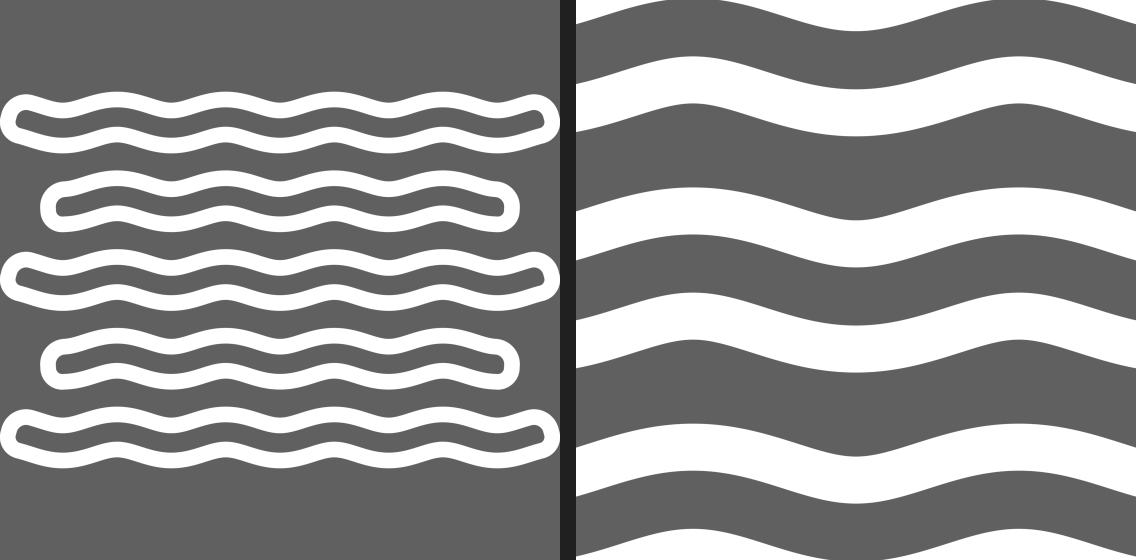
Left: the whole. Right: its middle third, enlarged.
Reproduce this pattern procedurally as a Shadertoy shader.

```glsl
// Five outlined wavy bands on grey, alternating long and short rows.
// Each outline is a constant offset from a cosine centreline, found by
// fixed-point search for the nearest point; the ends are rounded caps.

const float WAVE_AMP = 0.0098;
const float WAVE_FREQ = 6.28319 / 0.194;

float wave(float x) { return -WAVE_AMP * cos(WAVE_FREQ * x); }
float waveSlope(float x) { return WAVE_AMP * WAVE_FREQ * sin(WAVE_FREQ * x); }

// Signed distance to a band around the wave, ending at x = +-halfLength
float bandDistance(vec2 p, float halfLength, float halfHeight) {
    p.x = abs(p.x);

    // Nearest point on the centreline
    float t = min(p.x, halfLength);
    for (int i = 0; i < 8; i++) {
        t = min(p.x + (p.y - wave(t)) * waveSlope(t), halfLength);
    }

    // Offset along and across the wave; only the cap has an along part
    vec2 tangent = normalize(vec2(1.0, waveSlope(t)));
    vec2 offset = p - vec2(t, wave(t));
    float along = max(dot(offset, tangent), 0.0);
    float across = dot(offset, vec2(-tangent.y, tangent.x));

    // The lower corner of the cap is a little squarer than the upper one
    float radius = across < 0.0 ? halfHeight * 0.8 : halfHeight;
    vec2 corner = vec2(along, abs(across)) - (halfHeight - radius);
    return length(max(corner, 0.0)) + min(max(corner.x, corner.y), 0.0) - radius;
}

void mainImage(out vec4 fragColor, in vec2 fragCoord) {
    vec2 p = (fragCoord - 0.5 * iResolution.xy) / iResolution.y;
    float pixel = 1.0 / iResolution.y;

    // Five rows, the odd ones shorter
    float rowSpacing = 0.1406;
    float row = clamp(round(p.y / rowSpacing), -2.0, 2.0);
    p.y -= row * rowSpacing;
    float halfLength = mod(row, 2.0) < 0.5 ? 0.4535 : 0.383;

    // Stroke along the band edge
    float stroke = abs(bandDistance(p, halfLength, 0.0313)) - 0.0140;
    float ink = 1.0 - smoothstep(-0.7 * pixel, 0.7 * pixel, stroke);

    fragColor = vec4(mix(vec3(0.376), vec3(1.0), ink), 1.0);
}
```
